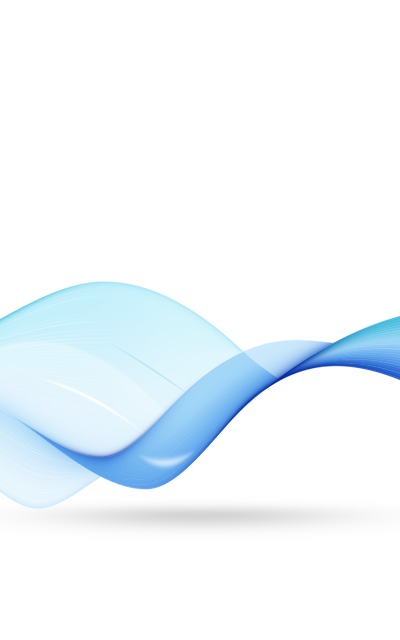
Give the GLSL for this background, as a Shadertoy shader.

```glsl
// Translucent blue ribbons sweeping across a white page above a soft shadow.
// Each ribbon is the space between two smooth cubic curves, filled with
// gradients, fine strands that follow the flow, and dark glows at the folds.

const float PAGE_HEIGHT = 1.6; // when the width is 1
const vec3 WHITE = vec3(1.0);
const vec3 PALE_CYAN = vec3(0.87, 0.97, 0.99);
const vec3 AQUA = vec3(0.76, 0.94, 0.985);
const vec3 TEAL = vec3(0.20, 0.73, 0.85);
const vec3 ICE = vec3(0.86, 0.94, 0.99);
const vec3 SKY = vec3(0.63, 0.84, 0.97);
const vec3 BLUE = vec3(0.38, 0.66, 0.93);
const vec3 ROYAL = vec3(0.12, 0.36, 0.80);
const vec3 NAVY = vec3(0.00, 0.13, 0.60);
const vec2 SHADOW_CENTER = vec2(0.50, 0.312);
const float SHADOW_STRENGTH = 0.17;
const float STRAND_STRENGTH = 0.38;

float hash(float n) {
    n = fract(n * 0.1031);
    n *= n + 33.33;
    return fract(n * (n + n));
}

// Cubic between two knots, each holding x, y and slope.
float cubic(float x, vec3 a, vec3 b) {
    float h = max(b.x - a.x, 0.001), t = clamp((x - a.x) / h, 0.0, 1.0), s = 1.0 - t;
    return mix(a.y, b.y, t * t * (3.0 - 2.0 * t)) + h * t * s * (a.z * s - b.z * t);
}
float curve(float x, vec3 a, vec3 b, vec3 c, vec3 d) {
    return x < b.x ? cubic(x, a, b) : x < c.x ? cubic(x, b, c) : cubic(x, c, d);
}

float bell(float v, float center, float width) {
    float d = (v - center) / width;
    return exp(-d * d);
}
float glow(float d, float width) {
    return exp(-max(d, 0.0) / width);
}
void tint(inout vec3 base, vec3 color, float amount) {
    base = mix(base, color, amount);
}
float band(float y, float low, float high, float px) {
    return smoothstep(-px, px, y - low) * smoothstep(-px, px, high - y);
}
float across(float y, float low, float high) {
    return clamp((y - low) / max(high - low, 0.004), 0.0, 1.0);
}
// Thin lines of varied weight, faded where too fine to draw
float strands(float t, float count) {
    float v = t * count, line = smoothstep(0.4, 0.0, abs(fract(v) - 0.5));
    return STRAND_STRENGTH * line * hash(floor(v) + 7.0) * clamp(1.3 - fwidth(v), 0.0, 1.0);
}
// Curved stroke that tapers between two points
float stroke(vec2 p, vec2 a, vec2 b, float bend, float width) {
    float t = clamp((p.x - a.x) / (b.x - a.x), 0.0, 1.0), taper = 4.0 * t * (1.0 - t);
    return taper * bell(p.y, mix(a.y, b.y, t) + bend * taper, width * (0.4 + taper));
}

void mainImage(out vec4 fragColor, in vec2 fragCoord) {
    vec2 p = fragCoord / iResolution.xy * vec2(1.0, PAGE_HEIGHT);
    float x = p.x, y = p.y, px = 0.9 / iResolution.x;

    // Outlines of the ribbons
    float crest = curve(x, vec3(0, 0.802, 0.55), vec3(0.26, 0.896, 0), vec3(0.604, 0.725, -0.95), vec3(0.7, 0.65, -0.7));
    vec3 foldTop = vec3(0.74, 0.75, 0);
    float fold = curve(x, vec3(0, 0.579, -0.52), vec3(0.254, 0.456, 0), vec3(0.448, 0.606, 1), foldTop);
    if (x > foldTop.x) fold = cubic(x, foldTop, vec3(0.84, 0.742, -0.1));
    vec3 bellyTop = vec3(0.84, 0.685, 0);
    float belly = curve(x, vec3(0, 0.579, -0.6), vec3(0.365, 0.377, 0), vec3(0.583, 0.554, 1.1), bellyTop);
    if (x > bellyTop.x) belly = cubic(x, bellyTop, vec3(1, 0.65, -0.4));
    vec3 lobeEnd = vec3(0.27, 0.418, 0.55), tailEnd = vec3(1, 0.81, 0.28);
    float lobe = curve(x, vec3(0, 0.371, -0.75), vec3(0.094, 0.329, 0), lobeEnd, lobeEnd);
    float tail = curve(x, vec3(0.583, 0.554, 1.05), vec3(0.833, 0.742, 0.55), tailEnd, tailEnd);

    // Page and ground shadow
    vec2 s = p - SHADOW_CENTER;
    float shade = bell(s.x, 0.0, 0.34) * bell(s.y, 0.0, s.y > 0.0 ? 0.022 : 0.032);
    vec3 color = WHITE * (1.0 - SHADOW_STRENGTH * shade);

    // Pale lobe at the lower left
    float t = across(y, lobe, fold);
    vec3 fill = mix(mix(WHITE, ICE, 0.65), SKY, 0.75 * t * t);
    tint(fill, BLUE, 0.6 * glow(fold - y, 0.03) * smoothstep(0.0, 0.2, x));
    tint(fill, WHITE, strands(t, 26.0));
    tint(fill, SKY, 0.5 * glow(y - lobe, 0.006));
    tint(color, fill, band(y, lobe, fold, px) * step(x, 0.27));

    // Blue ribbon, paler past the crest
    float under = x < 0.583 ? belly : tail;
    t = across(y, under, fold);
    fill = mix(BLUE, SKY, smoothstep(0.0, 0.8, t) * smoothstep(0.22, 0.5, x));
    tint(fill, ICE, 0.7 * smoothstep(-px, px, y - crest) * smoothstep(0.58, 0.62, x));
    tint(fill, WHITE, 0.5 * strands(t, 30.0));
    tint(fill, ROYAL, 0.65 * glow(y - under, 0.014) * smoothstep(0.3, 0.52, x));
    tint(fill, ROYAL, 0.75 * glow(fold - y, 0.014) * bell(x, 0.26, 0.14));
    tint(fill, ICE, 0.85 * stroke(p, vec2(0.345, 0.463), vec2(0.49, 0.475), -0.026, 0.008));
    tint(color, fill, band(y, under, fold, px) * smoothstep(0.0, 0.12, x));

    // Large cyan wave with veil and streaks
    t = across(y, fold, crest);
    fill = mix(mix(ICE, WHITE, 0.25), AQUA, smoothstep(0.15, 1.0, t));
    tint(fill, PALE_CYAN, 0.6 * smoothstep(0.2, 0.5, x));
    float veil = 0.752 - 1.7 * (x - 0.09) * (x - 0.09);
    tint(fill, WHITE, 0.35 * smoothstep(0.0, 0.012, veil - y) * glow(veil - y, 0.12));
    tint(fill, WHITE, strands(t, 42.0) * smoothstep(0.4, 0.0, x));
    tint(fill, TEAL, glow(crest - y, 0.007) * mix(0.9, 0.25, smoothstep(0.0, 0.3, x)));
    tint(fill, SKY, 0.6 * glow(y - fold, 0.03) * smoothstep(0.45, 0.1, x));
    tint(fill, NAVY, 0.85 * glow(y - fold, 0.005) * bell(x, 0.27, 0.12));
    tint(fill, WHITE, stroke(p, vec2(0.08, 0.658), vec2(0.37, 0.508), 0.022, 0.003));
    tint(fill, SKY, 0.6 * stroke(p, vec2(0.26, 0.75), vec2(0.5, 0.592), 0.006, 0.0018));
    tint(color, fill, band(y, fold, crest, px));

    // Right tail, dark at the neck
    t = across(y, belly, tail);
    fill = mix(mix(ROYAL, BLUE, smoothstep(0.0, 0.4, t)), SKY, smoothstep(0.3, 0.65, t));
    tint(fill, TEAL, 0.85 * smoothstep(0.55, 1.0, t));
    tint(fill, WHITE, 0.7 * strands(t, 24.0));
    tint(fill, ROYAL, 0.8 * smoothstep(0.84, 0.68, x));
    tint(fill, NAVY, 0.9 * glow(tail - y, 0.014) * bell(x, 0.72, 0.13));
    tint(fill, NAVY, 0.8 * glow(y - belly, 0.007) * bell(x, 0.72, 0.24));
    tint(color, fill, band(y, belly, tail, px) * step(0.583, x));

    // Crease along the lower edge
    float crease = glow(abs(y - belly - 0.004), 0.006) * bell(x, 0.62, 0.1);
    tint(color, NAVY, 0.85 * crease * smoothstep(-px, px, y - belly));
    fragColor = vec4(color, 1.0);
}
```
